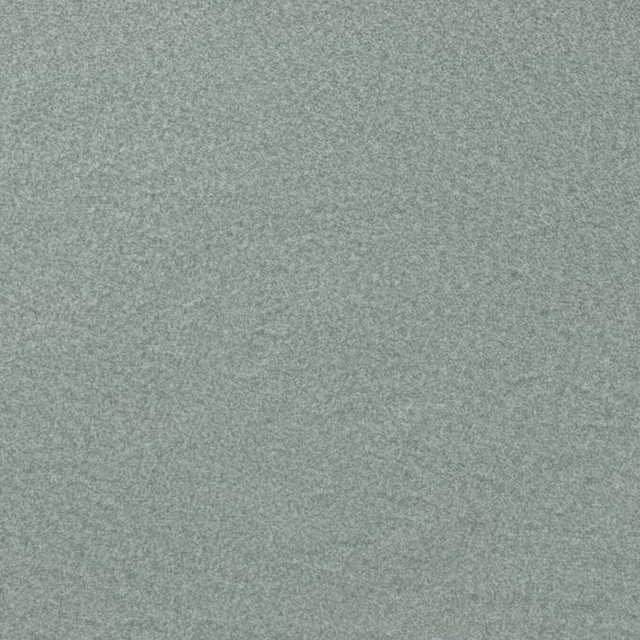
A three.js fragment shader for this texture:

```glsl
// Grey-green matte sheet: a very fine speckled grain over soft, level wrinkles.
// Wrinkles are a warped ridged height field lit from above; broad noise adds
// faint warm and green tints, and the light falls off from the upper left.

varying vec2 vUv;

const vec3 BASE_COLOUR = vec3(0.560, 0.610, 0.580);
const vec3 MAUVE_TINT = vec3(0.010, -0.006, 0.003);
const vec2 LIGHT_STEP = vec2(-0.002, 0.005);

float hash(vec2 p) {
  return fract(sin(dot(p, vec2(127.1, 311.7))) * 43758.5453);
}

mat2 rotation(float angle) {
  float c = cos(angle);
  float s = sin(angle);
  return mat2(c, s, -s, c);
}

// Smooth value noise, from 0 to 1
float valueNoise(vec2 p) {
  vec2 cell = floor(p);
  vec2 f = fract(p);
  f = f * f * (3.0 - 2.0 * f);
  float low = mix(hash(cell), hash(cell + vec2(1.0, 0.0)), f.x);
  float high = mix(hash(cell + vec2(0.0, 1.0)), hash(cell + vec2(1.0, 1.0)), f.x);
  return mix(low, high, f.y);
}

float fbm(vec2 p, float gain) {
  float sum = 0.0;
  float weight = 0.5;
  for (int i = 0; i < 4; i++) {
    sum += weight * (valueNoise(p) - 0.5);
    p = mat2(1.6, 1.2, -1.2, 1.6) * p + 17.3;
    weight *= gain;
  }
  return sum;
}

// Rounded folds, wider than tall, bent by a broad warp
float wrinkleHeight(vec2 uv) {
  vec2 warp = vec2(fbm(uv * 14.0, 0.6), fbm(uv * 14.0 + 41.0, 0.6));
  vec2 p = rotation(0.2) * (uv + 0.05 * warp) * vec2(19.0, 36.0);
  float ridge = 1.0 - abs(2.0 * valueNoise(p) - 1.0);
  float fold = valueNoise(rotation(0.4) * p * 1.5 + 23.0);
  return 0.45 * ridge * ridge + 0.55 * fold;
}

// Height difference along the light direction
float wrinkleShade(vec2 uv) {
  return wrinkleHeight(uv) - wrinkleHeight(uv + LIGHT_STEP);
}

// Wrinkles gather in patches and grow stronger towards the bottom
float wrinkleStrength(vec2 uv) {
  float patches = smoothstep(0.2, 0.8, valueNoise(uv * vec2(5.0, 6.0) + 7.0));
  float lower = 1.0 - smoothstep(0.4, 1.0, uv.y);
  return (0.45 + 0.55 * patches) * mix(0.3, 1.0, lower);
}

// Fine speckle of three close sizes at odd angles, centred on zero
float grain(vec2 uv) {
  float fine = valueNoise(rotation(0.45) * uv * 440.0 + 5.0) - 0.5;
  float middle = valueNoise(rotation(1.0) * uv * 360.0 + 31.0) - 0.5;
  float coarse = valueNoise(rotation(0.2) * uv * 270.0 + 67.0) - 0.5;
  return 0.6 * fine + 0.55 * middle + 0.4 * coarse;
}

float broadLight(vec2 uv) {
  float fromCorner = length(uv - vec2(0.0, 1.0));
  return 0.026 - 0.036 * smoothstep(0.0, 1.1, fromCorner);
}

void main() {
  float light = broadLight(vUv);
  light += 0.016 * fbm(vUv * vec2(5.0, 9.0) + 3.0, 0.6);
  light += 0.13 * wrinkleStrength(vUv) * wrinkleShade(vUv);
  light += mix(0.195, 0.245, vUv.y) * grain(vUv);

  float tint = 2.0 * fbm(vUv * vec2(3.0, 4.0) + 11.0, 0.5);
  vec3 colour = BASE_COLOUR + light + MAUVE_TINT * tint;
  gl_FragColor = vec4(colour, 1.0);
}
```
